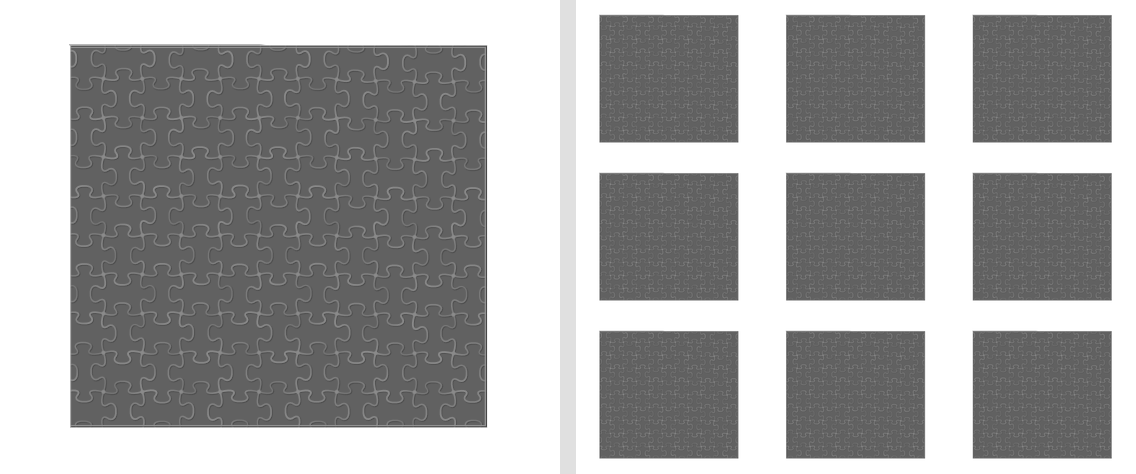
Left: one tile. Right: repeated 3 by 3.
Write a WebGL 1 fragment shader that draws this pattern.

```glsl
precision highp float;
// A grey jigsaw board on white: a cropped lattice of interlocking pieces.
// Each edge is a mirrored pair of cubic curves; tabs alternate direction like
// a checkerboard, and the seams are drawn as soft bevelled grooves.

uniform vec2 u_resolution;

float hash(vec2 p) {
  return fract(sin(dot(p, vec2(127.1, 311.7))) * 43758.5453);
}

vec2 cubic(vec2 a, vec2 b, vec2 c, vec2 d, float t) {
  float s = 1.0 - t;
  return s * s * s * a + 3.0 * s * s * t * b + 3.0 * s * t * t * c + t * t * t * d;
}

// Half of a tab outline: knob for t in 0..1, shoulder to the corner in 1..2
vec2 tabCurve(float t) {
  vec2 neck = vec2(0.165, 0.08);
  if (t < 1.0) return cubic(vec2(0.0, 0.27), vec2(0.15, 0.28), vec2(0.27, 0.2), neck, t);
  return cubic(neck, vec2(0.11, 0.0), vec2(0.16, -0.09), vec2(0.5, 0.0), t - 1.0);
}

// Vector from the nearest point of an edge to q (x along it, y towards the tab)
vec2 edgeOffset(vec2 q, float depth, vec2 id) {
  q.x += (hash(id + 7.3) - 0.5) * 0.2 * (0.25 - q.x * q.x);
  float side = q.x < 0.0 ? -1.0 : 1.0;
  q.x = abs(q.x);
  vec2 stretch = vec2(1.0, depth * (0.94 + 0.12 * hash(id)));
  vec2 best = vec2(9.0);
  vec2 a = tabCurve(0.0) * stretch;
  for (int k = 1; k <= 16; k++) {
    vec2 b = tabCurve(float(k) / 8.0) * stretch;
    vec2 ab = b - a;
    vec2 v = q - a - ab * clamp(dot(q - a, ab) / dot(ab, ab), 0.0, 1.0);
    if (dot(v, v) < dot(best, best)) best = v;
    a = b;
  }
  return best * vec2(side, 1.0);
}

// Vector from the nearest seam to p, in cells
vec2 seamOffset(vec2 p) {
  vec2 cell = floor(p);
  vec2 f = p - cell;
  vec2 best = vec2(9.0);
  for (int k = 0; k < 2; k++) {
    float e = float(k);
    float dir = 1.0 - 2.0 * mod(cell.x + cell.y + e, 2.0);
    vec2 v = edgeOffset(vec2(f.y - 0.5, (f.x - e) * dir), 1.18, cell + vec2(e, 0.0));
    v = vec2(v.y * dir, v.x);
    if (dot(v, v) < dot(best, best)) best = v;
    v = edgeOffset(vec2(f.x - 0.5, (e - f.y) * dir), 0.97, cell + vec2(40.0, e));
    v.y *= -dir;
    if (dot(v, v) < dot(best, best)) best = v;
  }
  return best;
}

// Antialiased coverage of a band of the given half width
float band(float d, float halfWidth, float pixel) {
  return clamp((halfWidth - abs(d)) / pixel + 0.5, 0.0, 1.0);
}

void main() {
  // Lattice units, with y running down from the top row
  vec2 uv = gl_FragCoord.xy / u_resolution;
  vec2 p = vec2(uv.x, 1.0 - uv.y) * vec2(14.4, 12.11) - vec2(1.66, 1.01);
  float pixel = 14.4 / u_resolution.x;

  // Distance inside each side of the board
  vec2 nearSide = p - vec2(0.15, 0.153);
  vec2 farSide = vec2(10.865, 9.91) - p;
  float inside = min(min(nearSide.x, nearSide.y), min(farSide.x, farSide.y));
  float board = clamp(inside / pixel + 0.5, 0.0, 1.0);

  // Rows sag slightly towards the upper right
  vec2 q = p;
  q.y -= 0.09 * smoothstep(6.0, 9.0, p.x) * (1.0 - p.y / 10.0);

  // Seams: shadow below right, lighter groove, swollen corners
  vec2 v = seamOffset(q);
  float d = length(v);
  float facing = dot(v / max(d, 0.0001), vec2(0.7071));
  float wear = sin(q.x * 3.1 + sin(q.y * 2.3)) * sin(q.y * 3.7);
  float grey = 0.38 - 0.08 * max(facing, 0.0) * band(d - 0.035, 0.015, pixel);
  float groove = band(d, 0.019 + 0.004 * wear, pixel);
  grey = mix(grey, 0.5 + 0.04 * wear, groove);
  float corner = length(fract(q + 0.5) - 0.5);
  grey = mix(grey, 0.54, 1.0 - smoothstep(0.025, 0.075, corner));

  // Rim: pale inner line, dark outer line except on the left
  float rim = min(nearSide.y, min(farSide.x, farSide.y));
  grey = mix(grey, 0.58, band(rim - 0.045, 0.016, pixel));
  grey = mix(grey, 0.27, band(rim - 0.012, 0.014, pixel));
  grey = mix(grey, 0.5, band(nearSide.x - 0.01, 0.012, pixel));

  // Pale sliver above the left half of the top side
  float sliver = band(nearSide.y + 0.02, 0.016, pixel)
               * step(0.12, p.x) * (1.0 - smoothstep(5.0, 5.2, p.x));
  float paper = mix(1.0, 0.69, sliver);

  gl_FragColor = vec4(vec3(mix(paper, grey, board)), 1.0);
}
```
